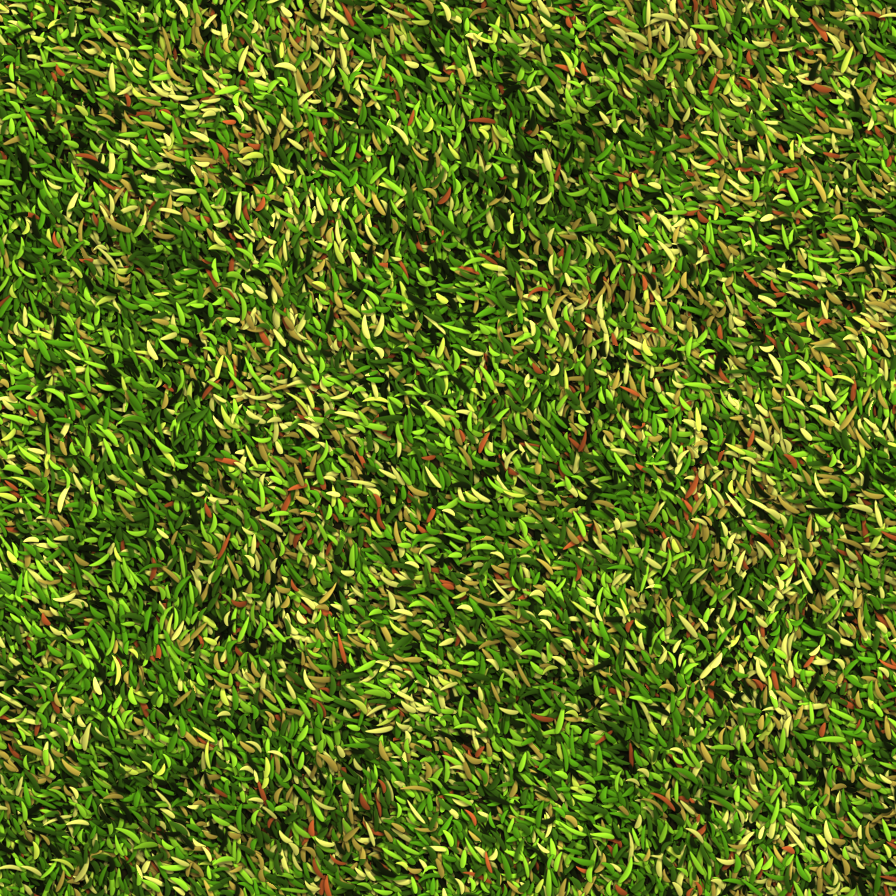
This texture is drawn by a WebGL 2 fragment shader. Its source:

```glsl
#version 300 es
precision highp float;
// Dense sunlit lawn: many layers of short, curved, tapered blades on jittered
// grids, painted from dark soil upward. Each blade casts a soft shadow, and
// slow noise varies the lean, the dryness and the light across the turf.
uniform vec2 u_resolution;
out vec4 fragColor;

// Four random values from 0 to 1 for an integer cell.
vec4 hash4(ivec3 cell) {
    uvec4 v = uvec4(uvec3(cell + 4096), 77u) * 1664525u + 1013904223u;
    v += v.yzxw * v.wxyz;
    v ^= v >> 16u;
    v += v.yzxy * v.wxyz;
    v.w += v.y * v.z;
    v ^= v >> 15u;
    return vec4(v >> 8u) / 16777216.0;
}

float valueNoise(vec2 p, int seed) {
    ivec2 i = ivec2(floor(p));
    vec2 f = fract(p);
    f = f * f * (3.0 - 2.0 * f);
    float a = hash4(ivec3(i, seed)).x;
    float b = hash4(ivec3(i + ivec2(1, 0), seed)).x;
    float c = hash4(ivec3(i + ivec2(0, 1), seed)).x;
    float d = hash4(ivec3(i + ivec2(1, 1), seed)).x;
    return mix(mix(a, b, f.x), mix(c, d, f.x), f.y);
}

// Blade colour: dry straw or green, split by the share of each tone.
vec3 bladeColour(float pick, float kind, float dryness) {
    if (kind < dryness) {
        if (pick < 0.12) return vec3(0.55, 0.27, 0.12);
        return pick < 0.56 ? vec3(0.57, 0.50, 0.19) : vec3(0.77, 0.77, 0.34);
    }
    if (pick < 0.12) return vec3(0.07, 0.10, 0.03);
    if (pick < 0.38) return vec3(0.18, 0.30, 0.06);
    if (pick < 0.70) return vec3(0.26, 0.47, 0.06);
    return pick < 0.95 ? vec3(0.48, 0.69, 0.13) : vec3(0.70, 0.77, 0.24);
}

void main() {
    vec2 uv = gl_FragCoord.xy / u_resolution.y;
    float soft = max(0.0011, 0.7 / u_resolution.y);

    // Slow variation over the turf
    float lean = valueNoise(uv * 9.0, 101) - 0.5;
    float dryPatch = 0.6 * valueNoise(uv * 6.0, 102) + 0.4 * valueNoise(uv * 17.0, 103);
    float light = 0.5 * valueNoise(uv * 8.0, 104) + 0.5 * valueNoise(uv * 23.0, 105);
    float dryness = 0.27 + 0.55 * (dryPatch - 0.5);

    // Soil between the roots
    vec3 colour = mix(vec3(0.05, 0.07, 0.03), vec3(0.16, 0.13, 0.06), valueNoise(uv * 120.0, 106));

    const int LAYERS = 12;
    for (int layer = 0; layer < LAYERS; layer++) {
        float height = float(layer) / float(LAYERS - 1);
        vec2 grid = uv * 50.0 + vec2(0.37, 0.61) * float(layer);
        ivec2 home = ivec2(floor(grid));

        for (int n = 0; n < 9; n++) {
            ivec2 cell = home + ivec2(n % 3 - 1, n / 3 - 1);
            vec4 place = hash4(ivec3(cell, layer));
            vec4 look = hash4(ivec3(cell, layer + 40));
            vec2 p = (grid - vec2(cell) - place.xy) / 50.0;

            // Blade frame: x runs to the tip, y across the width
            float angle = 2.2 + 1.5 * (place.z + place.w - 1.0) + 1.3 * lean;
            vec2 axis = vec2(cos(angle), sin(angle));
            vec2 q = vec2(dot(p, axis), dot(p, vec2(-axis.y, axis.x)));
            float halfLength = mix(0.008, 0.018, look.x * look.x);
            float along = q.x / halfLength;
            if (abs(along) > 1.25) continue;
            q.y += (look.y - 0.5) * 0.008 * (along * along - 0.4);

            float taper = sqrt(max(0.0, 1.0 - along * along)) * (1.0 - 0.3 * along);
            float halfWidth = mix(0.0020, 0.0034, fract(look.x * 7.3)) * taper;
            float ends = 1.0 - smoothstep(0.85, 1.1, abs(along));

            // Shadow on the blades underneath, cast down and to the right
            float shadeGap = abs(q.y + 0.0012 * axis.x) - halfWidth;
            colour *= 1.0 - 0.42 * ends * (1.0 - smoothstep(-0.0005, 0.0032, shadeGap));

            // Blade with a lit side, a bright tip and its own tint
            float cover = ends * (1.0 - smoothstep(-soft, soft, abs(q.y) - halfWidth));
            vec3 tint = bladeColour(look.z, look.w, dryness);
            float side = clamp(q.y / 0.003, -1.0, 1.0);
            float shade = 1.12 + 0.15 * along - 0.16 * side;
            shade *= mix(0.72, 1.08, height) * (0.78 + 0.44 * light);
            shade *= 0.85 + 0.3 * fract(look.y * 13.7);
            colour = mix(colour, tint * shade, cover);
        }
    }
    fragColor = vec4(clamp(colour * 1.08, 0.0, 1.0), 1.0);
}
```
